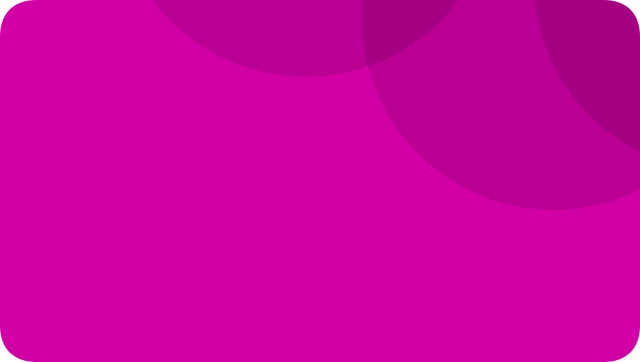
Reproduce this background procedurally as a WebGL 2 fragment shader.

```glsl
#version 300 es
precision highp float;

uniform vec2 u_resolution;
out vec4 fragColor;

const vec3 PAPER = vec3(1.0);
const vec3 MAGENTA = vec3(0.82, 0.0, 0.647);
const float DISC_RADIUS = 0.5287;
const float DISC_SHADE = 0.115;
const float CORNER_RADIUS = 0.106;
const float CORNER_POWER = 2.4;

// Coverage of a shape from its signed distance, one pixel soft
float coverage(float dist, float pixel) {
    return clamp(0.5 - dist / pixel, 0.0, 1.0);
}

float discDistance(vec2 p, vec2 center, float radius) {
    return length(p - center) - radius;
}

// Rectangle with superellipse corners
float cardDistance(vec2 p, vec2 halfSize, float radius, float power) {
    vec2 q = max(abs(p) - halfSize + radius, 0.0);
    vec2 powered = pow(q, vec2(power));
    return pow(powered.x + powered.y, 1.0 / power) - radius;
}

// Darken a colour under a translucent black disc
vec3 shadeDisc(vec3 color, vec2 p, vec2 center, float pixel) {
    float mask = coverage(discDistance(p, center, DISC_RADIUS), pixel);
    return color * (1.0 - DISC_SHADE * mask);
}

void main() {
    // Canvas height is one unit
    float pixel = 1.0 / u_resolution.y;
    vec2 p = gl_FragCoord.xy * pixel;
    vec2 halfSize = 0.5 * u_resolution * pixel;

    // Overlapping discs along the top right
    vec3 color = MAGENTA;
    color = shadeDisc(color, p, vec2(0.8437, 1.317), pixel);
    color = shadeDisc(color, p, vec2(1.529, 0.949), pixel);
    color = shadeDisc(color, p, vec2(2.004, 1.053), pixel);

    // Rounded card on white
    float card = cardDistance(p - halfSize, halfSize, CORNER_RADIUS, CORNER_POWER);
    fragColor = vec4(mix(PAPER, color, coverage(card, pixel)), 1.0);
}
```
